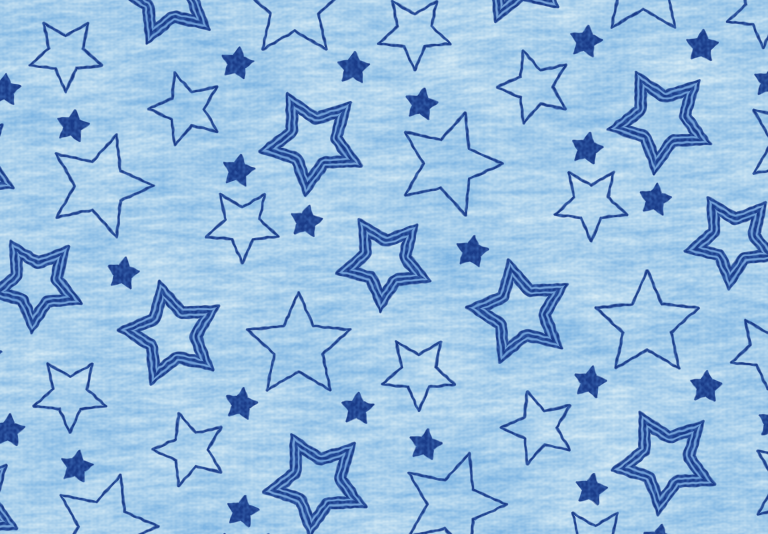
Write a Shadertoy shader that draws this pattern.

```glsl
// Heathered pale blue jersey printed with outlined, triple-lined and solid navy stars.

const float TAU = 6.2831853;

// Fabric and ink colours
const vec3 HEATHER_DEEP = vec3(0.52, 0.725, 0.895);
const vec3 HEATHER_PALE = vec3(0.78, 0.885, 0.95);
const vec3 INK_NAVY = vec3(0.08, 0.21, 0.52);
const vec3 INK_WORN = vec3(0.20, 0.37, 0.67);
const vec3 INK_WASH = vec3(0.38, 0.57, 0.82);

// Outlined stars of one repeat: turn of the first tip in degrees
const int OUTLINED = 8;
const int SOLID = 6;
const float TURNS[OUTLINED] = float[](31.0, 18.0, 54.0, 36.0, 46.0, 0.0, 54.0, 49.0);

float hash(vec2 cell) {
    vec3 q = fract(vec3(cell.xyx) * 0.1031);
    q += dot(q, q.yzx + 33.33);
    return fract((q.x + q.y) * q.z);
}

float cornerSlope(vec2 cell, vec2 offset) {
    float angle = TAU * hash(cell);
    return dot(vec2(cos(angle), sin(angle)), offset);
}

float gradientNoise(vec2 p) {
    vec2 i = floor(p), f = p - i;
    vec2 u = f * f * f * (f * (f * 6.0 - 15.0) + 10.0);
    vec2 e = vec2(1.0, 0.0);
    return mix(mix(cornerSlope(i, f), cornerSlope(i + e, f - e), u.x),
               mix(cornerSlope(i + e.yx, f - e.yx), cornerSlope(i + 1.0, f - 1.0), u.x), u.y);
}

// Signed distance to a five-pointed star, negative inside
float starDistance(vec2 p, float radius, float valleyRatio, float turn) {
    float sector = TAU / 5.0;
    float a = atan(p.y, p.x) - turn;
    a = abs(mod(a + 0.5 * sector, sector) - 0.5 * sector);
    vec2 tip = vec2(radius, 0.0);
    vec2 valley = radius * valleyRatio * vec2(cos(0.5 * sector), sin(0.5 * sector));
    vec2 edge = valley - tip;
    vec2 w = length(p) * vec2(cos(a), sin(a)) - tip;
    float d = length(w - edge * clamp(dot(w, edge) / dot(edge, edge), 0.0, 1.0));
    return d * sign(edge.y * w.x - edge.x * w.y);
}

float fill(float d, float soft) {
    return 1.0 - smoothstep(-soft, soft, d);
}

float stroke(float d, float halfWidth, float soft) {
    return fill(abs(d) - halfWidth, soft);
}

// Offset from the nearest repeat of a motif, in canvas units
vec2 nearestRepeat(vec2 cellPos, vec2 motif, mat2 tile) {
    vec2 d = cellPos - motif;
    return tile * (d - round(d));
}

// Slanted lattices with a slight sway spread the stars over the repeat
vec2 outlinedPlace(float k) {
    return vec2(0.437 + 0.375 * k + 0.045 * cos(TAU * k / 8.0),
                -0.043 + 0.125 * k + 0.055 * cos(1.8 * k) * (1.0 - k / 8.0));
}

vec2 solidPlace(int k) {
    float leanBack = (k > 0 && k % 2 == 0) ? 0.14 : 0.0;
    return vec2(0.677 + float(k) / 3.0 - leanBack,
                0.23 + 0.63 * smoothstep(0.2, 5.8, float(k)));
}

// Ink coverage in x, pale wash between triple lines in y
vec2 starPrint(vec2 p, mat2 tile, float soft) {
    vec2 cellPos = inverse(tile) * p;
    vec2 cover = vec2(0.0);
    for (int k = 0; k < OUTLINED; k++) {
        bool triple = k % 4 == 0 || k == 7;
        bool large = k % 4 == 1;
        float radius = triple ? (k == 7 ? 0.093 : 0.102) : (large ? 0.101 : 0.071);
        vec2 q = nearestRepeat(cellPos, outlinedPlace(float(k)), tile);
        float d = starDistance(q, radius, triple ? 0.53 : 0.47, radians(TURNS[k]));
        cover.x = max(cover.x, stroke(d, 0.0025, soft));
        if (triple) {
            cover.x = max(cover.x, stroke(d + 0.0093, 0.0028, soft));
            cover.x = max(cover.x, stroke(d + 0.0183, 0.0025, soft));
            cover.y = max(cover.y, stroke(d + 0.0092, 0.0092, soft));
        }
    }
    for (int k = 0; k < SOLID; k++) {
        vec2 q = nearestRepeat(cellPos, solidPlace(k), tile);
        float turn = 1.35 + 0.4 * (hash(vec2(k, 7.0)) - 0.5);
        cover.x = max(cover.x, fill(starDistance(q, 0.030, 0.53, turn) - 0.002, soft));
    }
    return cover;
}

// Streaks along the knit, broad blotches and fine fibre grain
float heatherTone(vec2 p) {
    p.y -= 0.05 * p.x + 0.012 * gradientNoise(p * 4.0);
    return 0.53 + 0.55 * gradientNoise(p * vec2(9.0, 58.0))
                + 0.42 * gradientNoise(p * vec2(22.0, 115.0) + 17.0)
                + 0.38 * gradientNoise(p * vec2(4.0, 8.0) + 41.0)
                + 0.35 * gradientNoise(p * vec2(90.0, 190.0) + 73.0);
}

void mainImage(out vec4 fragColor, in vec2 fragCoord) {
    vec2 p = fragCoord / iResolution.y - vec2(0.0, 1.0);
    float soft = 0.0006 + 0.6 / iResolution.y;
    mat2 tile = mat2(0.653, 0.041, 0.0075, -0.638);

    // Knit of upright wales crossed by courses
    float knit = sin(TAU * p.x / 0.0077) * (0.6 + 0.4 * sin(TAU * p.y / 0.0085));
    vec3 color = mix(HEATHER_DEEP, HEATHER_PALE, clamp(heatherTone(p) + 0.06 * knit, -0.1, 1.2));

    // Ink sinks unevenly into the stitches
    vec2 wobble = vec2(gradientNoise(p * 75.0), gradientNoise(p * 75.0 + 29.0));
    vec2 cover = starPrint(p + 0.0022 * wobble, tile, soft);
    float wear = clamp(0.3 + 0.9 * gradientNoise(p * 130.0 + 11.0) + 0.15 * knit, 0.0, 1.0);
    color = mix(color, INK_WASH, 0.75 * cover.y);
    color = mix(color, mix(INK_NAVY, INK_WORN, wear), 0.96 * cover.x);
    fragColor = vec4(color, 1.0);
}
```
